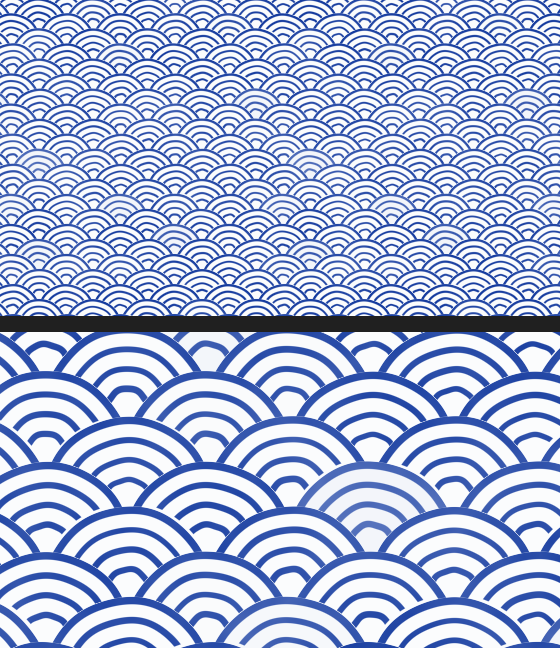
Top: the whole. Bottom: its middle third, enlarged.
Reproduce this pattern procedurally as a WebGL 1 fragment shader.

```glsl
precision highp float;
uniform vec2 u_resolution;

// Lengths are fractions of the canvas height
#define PERIOD 0.1718
#define ROW_STEP 0.0476
#define ANCHOR vec2(0.897, 0.488)
#define RADIUS 0.0857
#define RING_GAP 0.0208
#define OUTER_HALF 0.0040
#define INNER_HALF 0.0032
#define WOBBLE 0.0007
#define WEAR_COLUMNS 5.0
#define PAPER vec3(0.985, 0.99, 0.992)
#define INK_DEEP vec3(0.08, 0.23, 0.62)
#define INK_PALE vec3(0.42, 0.52, 0.78)

float hash(vec2 p) {
    vec3 q = fract(vec3(p.xyx) * 0.1031);
    q += dot(q, q.yzx + 33.33);
    return fract((q.x + q.y) * q.z);
}

// Distance to the nearest scattered point; wraps in x with the wear
float cellular(vec2 p, float wrap) {
    vec2 cell = floor(p);
    float nearest = 2.0;
    for (int j = -1; j <= 1; j++) {
        for (int i = -1; i <= 1; i++) {
            vec2 c = cell + vec2(float(i), float(j));
            vec2 id = vec2(mod(c.x, wrap), c.y);
            vec2 point = c + vec2(hash(id + 7.0), hash(id + 31.0));
            nearest = min(nearest, length(p - point));
        }
    }
    return nearest;
}

float fill(float d, float px) {
    return 1.0 - smoothstep(-0.75 * px, 0.75 * px, d);
}

// Uneven pigment: broad pools and fine mottling
float pigmentFade(vec2 p) {
    vec2 q = p / (PERIOD * WEAR_COLUMNS);
    float pools = cellular(q * 5.0, 5.0);
    float grain = cellular(q * 30.0, 30.0);
    float drift = sin(p.y * 7.0 + 1.4) * 0.09;
    return 0.42 * pools * pools + 0.16 * grain + drift;
}

void main() {
    float px = 1.0 / u_resolution.y;
    vec2 p = gl_FragCoord.xy * px - ANCHOR;
    float baseRow = floor(p.y / ROW_STEP);

    float outer = 0.0;
    float inner = 0.0;
    float tone = 0.0;

    // Scales from back to front: each lower row covers the one above
    for (int i = 0; i < 5; i++) {
        float row = baseRow + 2.0 - float(i);
        float shift = 0.5 * mod(row, 2.0);
        float column = floor(p.x / PERIOD - shift + 0.5);
        vec2 id = vec2(mod(column, WEAR_COLUMNS), row + 40.0);
        float seed = hash(id);

        // Hand-drawn radius
        vec2 q = p - vec2((column + shift) * PERIOD, row * ROW_STEP);
        float angle = atan(q.x, q.y);
        float phase = 6.2832 * seed;
        float r = length(q);
        r += WOBBLE * (sin(angle * 3.0 + phase) + 0.6 * sin(angle * 7.0 - phase));

        // Rim and three inner rings
        float depth = RADIUS - r;
        float ring = clamp(floor(depth / RING_GAP + 0.5), 1.0, 3.0);
        float ringWidth = INNER_HALF * (0.88 + 0.24 * hash(id + ring * 13.0));
        float rimLine = fill(abs(depth) - OUTER_HALF, px);
        float ringLine = fill(abs(depth - ring * RING_GAP) - ringWidth, px);

        // Some scales leave a sliver of paper beyond their rim
        float edge = -depth - OUTER_HALF;
        float cover = fill(edge, px);
        float halo = 0.004 * smoothstep(0.55, 1.0, hash(id + 5.0));
        inner *= 1.0 - fill(edge - halo, px);

        outer = mix(outer, rimLine, cover);
        inner = mix(inner, ringLine, cover);
        tone = mix(tone, seed, cover);
    }

    // Faded ink, with a faint wash in the palest scales
    float worn = smoothstep(0.84, 1.0, tone);
    float fade = clamp(pigmentFade(p) + 0.10 * tone + 0.25 * worn, 0.0, 1.0);
    vec3 ink = mix(INK_DEEP, INK_PALE, fade);
    vec3 paper = mix(PAPER, INK_PALE, 0.06 * worn);
    gl_FragColor = vec4(mix(paper, ink, max(outer, inner)), 1.0);
}
```
